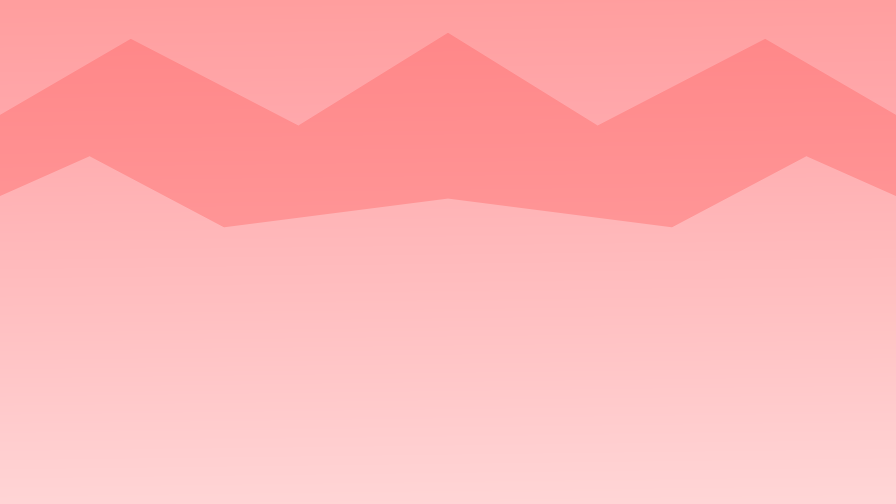
Reproduce this background procedurally as a Shadertoy shader.

```glsl
#define SKY_TOP vec3(1.0, 0.620, 0.620)
#define SKY_LOW vec3(1.0, 0.660, 0.675)
#define RIDGE_TOP vec3(1.0, 0.530, 0.535)
#define RIDGE_LOW vec3(1.0, 0.585, 0.590)
#define SLOPE_TOP vec3(1.0, 0.685, 0.695)
#define SLOPE_LOW vec3(1.0, 0.835, 0.838)
#define GRADIENT_TILT 0.022

// Height on the straight line from a to b
float lineHeight(vec2 a, vec2 b, float x) {
    return mix(a.y, b.y, (x - a.x) / (b.x - a.x));
}

// Mirrored zigzag: centre peak, valley, side peak, canvas edge
float ridgeHeight(float x, float centre, vec2 valley, vec2 peak, float edge) {
    if (x < valley.x) return lineHeight(vec2(0.0, centre), valley, x);
    if (x < peak.x) return lineHeight(valley, peak, x);
    return lineHeight(peak, vec2(0.5, edge), x);
}

// Vertical gradient between two heights
vec3 gradient(vec3 low, vec3 top, float yLow, float yTop, float y) {
    return mix(low, top, clamp((y - yLow) / (yTop - yLow), 0.0, 1.0));
}

// Antialiased fill below a height
float fillBelow(float height, float y) {
    return clamp((height - y) * iResolution.y + 0.5, 0.0, 1.0);
}

void mainImage(out vec4 fragColor, in vec2 fragCoord) {
    vec2 uv = fragCoord / iResolution.xy;
    float side = abs(uv.x - 0.5);
    float shade = uv.y - GRADIENT_TILT * (uv.x - 0.5);

    // Silhouettes
    float back = ridgeHeight(side, 0.935, vec2(0.167, 0.751), vec2(0.354, 0.923), 0.772);
    float front = ridgeHeight(side, 0.606, vec2(0.250, 0.549), vec2(0.400, 0.690), 0.611);

    // Layers from far to near
    vec3 color = gradient(SKY_LOW, SKY_TOP, 0.75, 1.0, shade);
    vec3 ridge = gradient(RIDGE_LOW, RIDGE_TOP, 0.55, 0.935, shade);
    vec3 slope = gradient(SLOPE_LOW, SLOPE_TOP, 0.0, 0.69, shade);
    color = mix(color, ridge, fillBelow(back, uv.y));
    color = mix(color, slope, fillBelow(front, uv.y));

    fragColor = vec4(color, 1.0);
}
```
